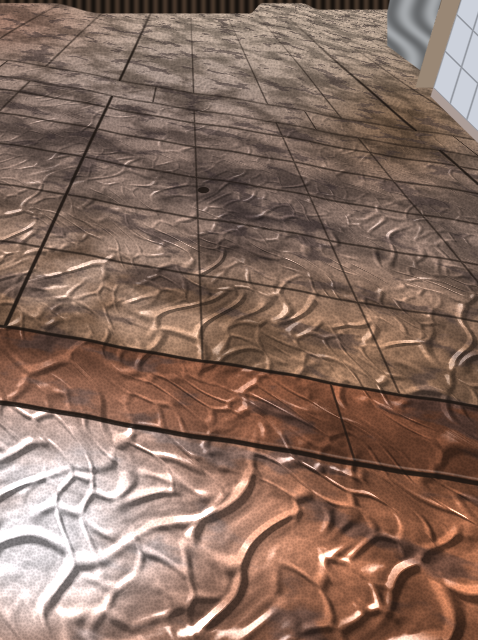
Give the GLSL for this texture, as a Shadertoy shader.

```glsl
const vec2 VANISH = vec2(.294, 1.107);   // where the column joints meet
const float TILT = .17;                  // slope of the row joints
const float COL_START = .034, COL_STEP = .463;
const float ROW_START = 1.5, ROW_STEP = .375;
const float BAND_NEAR = 1.272;           // near edge of the front border
const vec2 FAR_BAND = vec2(3.62, 4.0);   // edges of the rear border
const float JOINT = .0017;
const float RELIEF = 1.25;

const vec3 FIELD_NEAR = vec3(.55, .42, .33);
const vec3 FIELD_MID = vec3(.49, .41, .37);
const vec3 FIELD_FAR = vec3(.65, .58, .52);
const vec3 BORDER = vec3(.45, .28, .20);
const vec3 FRONT = vec3(.55, .35, .25);
const vec3 STAIN = vec3(.23, .19, .19);
const vec3 GROOVE = vec3(.11, .085, .07);
const vec3 SHEEN = vec3(.67, .61, .59);
const vec3 GLARE = vec3(.95, .92, .93);
const vec3 WALL = vec3(.18, .14, .11);
const vec3 POST = vec3(.60, .53, .46);
const vec3 TARP = vec3(.55, .56, .57);
const vec3 DOOR = vec3(.80, .82, .86);

vec2 hash2(vec2 p) {
    p = vec2(dot(p, vec2(127.1, 311.7)), dot(p, vec2(269.5, 183.3)));
    return fract(sin(p) * 43758.5);
}

// Distances to the two nearest cell points
vec2 cells(vec2 p) {
    vec2 id = floor(p), f = p - id, near = vec2(9.);
    for (int j = -1; j <= 1; j++)
    for (int i = -1; i <= 1; i++) {
        vec2 o = vec2(i, j);
        float d = length(o + hash2(id + o) - f);
        near = d < near.x ? vec2(d, near.x) : vec2(near.x, min(near.y, d));
    }
    return near;
}

float clouds(vec2 p) {
    float sum = 0., amp = .5;
    for (int i = 0; i < 4; i++) {
        sum += amp * cells(p).x;
        p = mat2(.8, .6, -.6, .8) * p * 2.03 + 7.3;
        amp *= .5;
    }
    return sum;
}

// Stamped stone: broken creases over a rough skin
float height(vec2 g) {
    g += .05 * sin(g.yx * 9. + vec2(0., 2.)) + .018 * sin(g.yx * 31.);
    vec2 big = cells(mat2(.9, .44, -.44, .9) * g * vec2(9., 5.));
    vec2 small = cells(mat2(.8, -.6, .6, .8) * g * vec2(19., 11.));
    float broken = smoothstep(.3, .65, cells(g * 5.).x);
    return broken * smoothstep(0., .22, big.y - big.x)
         + .5 * (1. - broken) * smoothstep(0., .3, small.y - small.x)
         + .9 * clouds(g * 11.);
}

float spot(vec2 p, vec2 center, vec2 radius) {
    vec2 d = (p - center) / radius;
    return exp(-dot(d, d));
}

float cover(float d) {
    return smoothstep(-1., 1., d * iResolution.y);
}

float line(float d, float halfWidth) {
    return cover(halfWidth - abs(d));
}

float nearest(float x) {
    return abs(fract(x + .5) - .5);
}

void mainImage(out vec4 fragColor, in vec2 fragCoord) {
    vec2 p = fragCoord / iResolution.y;

    // Ground plane: u across, v into the distance
    vec2 off = p - VANISH;
    float w = max(-off.y - TILT * off.x, .05);
    w += .0014 * sin(p.x * 19.) + .0006 * sin(p.x * 57.);
    float u = off.x / w, v = 1. / w;
    vec2 g = vec2(u, 2.4 * sqrt(v));
    float field = step(ROW_START, v), front = step(v, BAND_NEAR);
    float rear = step(FAR_BAND.x, v) * step(v, FAR_BAND.y);
    float band = (1. - field) * (1. - front);
    float col = (u - COL_START) / COL_STEP, row = (v - ROW_START) / ROW_STEP;

    // Base colours, slab variation and stains
    vec3 color = mix(FIELD_FAR, FIELD_MID, smoothstep(.12, .34, w));
    color = mix(color, FIELD_NEAR, smoothstep(.40, .62, w));
    color *= .95 + .1 * hash2(floor(vec2(col, row))).x;
    color = mix(color, BORDER, band);
    color = mix(color, FRONT, front);
    color = mix(color, vec3(.50, .34, .28), .6 * spot(p, vec2(.0, .97), vec2(.16, .06)));
    color = mix(color, vec3(.36, .26, .17), .65 * spot(p, vec2(.63, .81), vec2(.13, .09)));
    float mottle = smoothstep(.26, .58, clouds(g * vec2(3., 4.)));
    float flakes = smoothstep(.46, .60, clouds(g * vec2(5., 9.) + 3.));
    color *= mix(1.16, .78, mottle);
    color = mix(color, SHEEN, .45 * field * (1. - mottle) * (spot(p, vec2(.14, .56), vec2(.22, .10))
          + spot(p, vec2(.24, .87), vec2(.24, .09))));
    float shade = spot(p, vec2(.41, .66), vec2(.13, .07)) + .5 * spot(p, vec2(.16, .79), vec2(.2, .06));
    color = mix(color, STAIN, clamp(.5 * flakes + .55 * shade * (.4 + mottle), 0., .75));

    // Relief and wet reflections
    float slope = (height(g + vec2(-.006, .008)) - height(g)) * smoothstep(.1, .7, w);
    float glare = spot(p, vec2(.03, .18), vec2(.29, .21)) * mix(.35, 1., front) * (1. - field);
    color = mix(color, GLARE, clamp(glare * (1.1 - .35 * mottle), 0., 1.));
    color *= 1. + RELIEF * clamp(slope, -.4, .4) * mix(.7, 1., front);
    float glint = smoothstep(.12, .4, slope) * smoothstep(.35, .65, cells(g * 7. + 2.).x);
    color += glint * (.22 + .35 * front) * vec3(.95, .97, 1.);
    color *= 1. + .22 * (cells(p * 230.).x - .45);

    // Joints, with one heavier column cut
    float heavy = step(2.5, mod(floor(col + .5), 4.));
    float across = nearest(col) * COL_STEP * w / sqrt(1. + u * u);
    float size = JOINT * (.4 + w);
    float cut = line(across, size * (1. + .6 * heavy)) * field * (1. - rear) * (.7 + .3 * heavy);
    float inner = field * step(v, FAR_BAND.x);
    cut = max(cut, .75 * inner * line(nearest(row) * ROW_STEP * w * w, size));
    float bandCut = nearest((u - mix(.333, -.2, rear)) / (2. * COL_STEP)) * 2. * COL_STEP * w;
    cut = max(cut, .8 * max(band, rear) * line(bandCut, size));
    cut = max(cut, .6 * max(line(w - 1. / FAR_BAND.x, size), line(w - 1. / FAR_BAND.y, size)));
    cut = max(cut, line(w - 1. / ROW_START, .0024));
    cut = max(cut, line(w - 1. / BAND_NEAR, .0038));
    color = mix(color, GROOVE, .9 * cut * smoothstep(.07, .22, w));
    color += .16 * line(w - 1. / BAND_NEAR + .007, .0015) * mottle;
    color = mix(color, GROOVE, .85 * cover(.009 - length((p - vec2(.318, .703)) * vec2(1., 1.9))));

    // Garden wall, draped cover, post and panelled door
    float wallBase = .995 - .016 * smoothstep(.08, .16, p.x) * (1. - smoothstep(.39, .41, p.x))
                   - .010 * smoothstep(.47, .50, p.x);
    color = mix(color, WALL * (1. + .5 * sin(p.x * 420.)), cover(p.y - wallBase));
    float drop = 1. - p.y;
    float postLeft = p.x - .690 + .30 * drop, postRight = p.x - .720 + .314 * drop;
    float tarp = min(p.x - .605 - .2 * max(.02 - drop, 0.), p.y - .925 + .75 * (p.x - .61));
    float folds = sin(p.x * 150. + p.y * 70. + 2. * sin(p.y * 60.));
    color = mix(color, TARP * (.95 + .22 * folds), cover(min(tarp, -postLeft)));
    float sill = p.y - .863 + .98 * (p.x - .677);
    color = mix(color, SHEEN, cover(min(sill + .018, postRight)));
    color = mix(color, POST, cover(min(min(postLeft, -postRight), p.y - .863)));
    float panels = max(line(nearest(sill / .075) * .075, .0016), line(nearest(postRight / .034) * .034, .0013));
    color = mix(color, DOOR * (1. - .3 * panels), cover(min(sill, postRight)));

    fragColor = vec4(clamp(color, 0., 1.), 1.);
}
```
